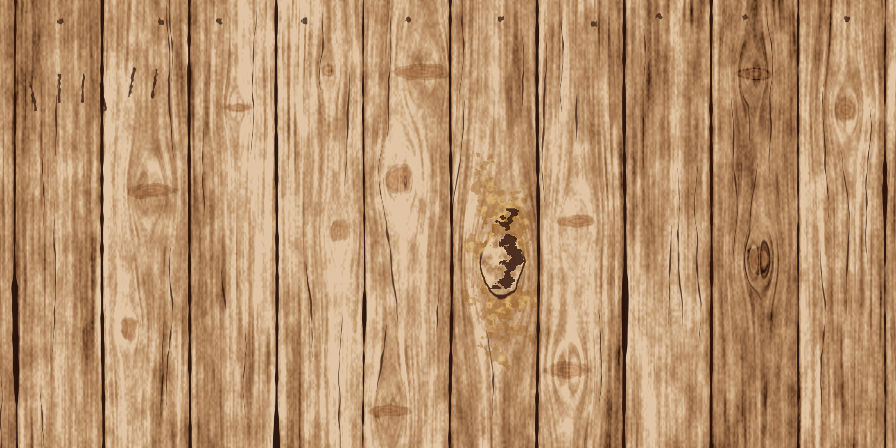
This texture is drawn by a Shadertoy shader. Its source:

```glsl
#define PLANK_WIDTH 0.1943
#define FIRST_SEAM 0.035
#define SEAM_HALF 0.0029
#define BASE_TONE 3.95
#define GRAIN_CONTRAST 4.2
#define KNOT_CHANCE 0.42
#define NAIL_HEIGHT 0.955
#define RESIN_PLANK 5.0
#define RESIN_POS vec2(1.122, 0.41)
#define RESIN_DARK vec3(0.60, 0.38, 0.14)
#define RESIN_LIGHT vec3(0.86, 0.69, 0.40)
#define KNOT_COLOR vec3(0.56, 0.35, 0.20)

const vec3 WOOD[6] = vec3[6](
    vec3(0.12, 0.05, 0.03), vec3(0.41, 0.26, 0.15), vec3(0.57, 0.40, 0.26),
    vec3(0.69, 0.51, 0.35), vec3(0.78, 0.63, 0.47), vec3(0.88, 0.77, 0.64));

float hash(vec2 p) {
    vec3 q = fract(p.xyx * 0.1031);
    q += dot(q, q.yzx + 33.33);
    return fract((q.x + q.y) * q.z);
}

float noise(vec2 p) {
    vec2 i = floor(p), f = fract(p);
    f = f * f * (3.0 - 2.0 * f);
    return mix(mix(hash(i), hash(i + vec2(1, 0)), f.x),
               mix(hash(i + vec2(0, 1)), hash(i + vec2(1, 1)), f.x), f.y);
}

float fbm(vec2 p) {
    float sum = 0.0, amp = 0.533;
    for (int i = 0; i < 4; i++) {
        sum += amp * noise(p);
        p = p * 2.03 + 17.3;
        amp *= 0.5;
    }
    return sum;
}

// Coverage of a shape from its signed distance
float fill(float dist) {
    float px = 0.6 / iResolution.y;
    return 1.0 - smoothstep(-px, px, dist);
}

float segment(vec2 p, vec2 a, vec2 b) {
    vec2 ab = b - a;
    return length(p - a - ab * clamp(dot(p - a, ab) / dot(ab, ab), 0.0, 1.0));
}

vec3 woodRamp(float tone) {
    tone = clamp(tone, 0.0, 4.999);
    int i = int(tone);
    return mix(WOOD[i], WOOD[i + 1], fract(tone));
}

// Sideways push that makes the grain flow around a knot
float grainPush(vec2 d, float radius) {
    d.y *= 0.45;
    return d.x * radius * radius / (dot(d, d) + 0.3 * radius * radius);
}

vec3 addResin(vec3 color, vec2 p) {
    vec2 d = p - RESIN_POS;
    float rough = fbm(p * 24.0) - 0.5, grit = fbm(p * 75.0) - 0.5;
    float blob = length((d - vec2(0.0, 0.01)) / vec2(0.07, 0.18)) + rough * 1.9 + grit;
    float stain = 1.0 - smoothstep(0.85, 0.95, blob);
    vec3 amber = mix(RESIN_DARK, RESIN_LIGHT, smoothstep(-0.16, 0.12, grit));
    color = mix(color, amber, stain * (0.45 + 0.5 * smoothstep(-0.1, 0.1, rough + grit)));
    // Pale core with a dark split rim
    float core = (length(d / vec2(0.048, 0.07)) - 1.0 + rough * 0.5) * 0.05;
    color = mix(color, woodRamp(4.3 + rough * 3.0 + grit * 6.0), 0.9 * fill(core));
    float rim = fill(abs(core) - 0.0024) * (1.0 - smoothstep(0.01, 0.04, d.y));
    // Jagged central crack
    float bend = 0.10 * (fbm(vec2(p.y * 30.0, 3.0)) - 0.5);
    float width = 0.011 + grit * 0.07;
    float crack = fill(abs(d.x - bend) - width) * fill(abs(d.y - 0.035) - 0.09);
    return mix(color, WOOD[0] * 1.7, max(rim, crack) * 0.85);
}

void mainImage(out vec4 fragColor, in vec2 fragCoord) {
    vec2 p = fragCoord / iResolution.y;

    // Planks and their seams
    float wobble = 0.006 * (noise(vec2(p.y * 2.5, p.x)) - 0.5);
    float u = (p.x + wobble - FIRST_SEAM) / PLANK_WIDTH;
    float plank = floor(u), seam = floor(u + 0.5);
    float side = (u - seam) * PLANK_WIDTH;
    float middle = FIRST_SEAM + (plank + 0.5) * PLANK_WIDTH;
    float seed = plank * 13.7 + 50.0;

    // Knots bend the grain and leave ringed cores
    float grainX = p.x, knot = 0.0, knotTone = 0.0;
    for (int k = 0; k < 3; k++) {
        vec2 id = vec2(plank + 20.0, float(k) * 7.0 + 3.0);
        if (plank == RESIN_PLANK || hash(id) > KNOT_CHANCE) continue;
        vec2 center = vec2(middle + 0.09 * (hash(id + 31.0) - 0.5),
                           (float(k) + 0.15 + 0.7 * hash(id + 57.0)) / 3.0);
        float radius = mix(0.014, 0.034, hash(id + 83.0));
        vec2 d = p - center;
        grainX -= grainPush(d, radius * 1.2);
        d *= hash(id + 101.0) < 0.35 ? vec2(0.55, 1.8) : vec2(1.0, 0.9);
        float r = length(d) + 0.02 * (fbm(p * 45.0) - 0.5);
        float inside = 1.0 - smoothstep(0.8 * radius, radius, r);
        knot = max(knot, inside);
        knotTone += inside * (0.35 * sin(r * 480.0) - 0.6);
        knotTone -= 1.1 * exp(-pow((r - radius) / 0.003, 2.0));
    }
    if (plank == RESIN_PLANK) grainX -= grainPush(p - RESIN_POS, 0.06);

    // Layered grain, pores, grit and growth lines
    vec2 g = vec2(grainX + seed, p.y + seed);
    float broad = fbm(g * vec2(17.0, 1.5)) - 0.5;
    float streak = fbm(g * vec2(95.0, 3.2)) - 0.5;
    float fibre = noise(g * vec2(230.0, 16.0)) - 0.5;
    float grit = noise(p * vec2(250.0, 150.0)) - 0.5;
    float mottle = fbm(p * vec2(38.0, 24.0)) - 0.5;
    float pores = smoothstep(0.62, 0.9, noise(g * vec2(140.0, 5.0) + 9.0))
                * smoothstep(0.35, 0.7, noise(g * vec2(20.0, 3.0) + 70.0));
    float growth = sin(grainX * 420.0 + broad * 16.0) * hash(vec2(seed, 4.0));
    float tone = BASE_TONE + GRAIN_CONTRAST * (0.85 * broad + 0.85 * streak + 0.28 * fibre)
               + 1.0 * grit + 2.2 * mottle + 0.25 * growth - 1.5 * pores + knotTone;
    tone += 0.9 * (hash(vec2(seed, 9.0)) - 0.5);
    vec2 c = (p / vec2(iResolution.x / iResolution.y, 1.0) - 0.5) * 2.0;
    tone += 0.45 - dot(c * c, vec2(0.95, 0.4));

    // Worn plank edges
    tone -= 1.2 * exp(-abs(side) / 0.005);
    tone += 0.9 * hash(vec2(seam + 9.0, 2.0)) * exp(-pow((side - 0.011) / 0.004, 2.0));
    vec3 color = woodRamp(tone);
    color = mix(color, KNOT_COLOR * (0.75 + 0.1 * tone), 0.45 * knot);

    // Thin tapered drying cracks that follow the grain
    float marks = 0.0;
    for (int k = 0; k < 4; k++) {
        vec2 id = vec2(plank + 40.0, float(k) * 5.0 + 11.0);
        float y = (p.y - hash(id)) / mix(0.05, 0.2, hash(id + 13.0));
        float x = middle + 0.15 * (hash(id + 29.0) - 0.5)
                + 0.03 * (fbm(vec2(p.y * 6.0, id.y)) - 0.5);
        float halfWidth = 0.0024 * (1.0 - y * y) * noise(vec2(p.y * 40.0, id.y));
        marks = max(marks, 0.75 * fill(abs(grainX - x) - halfWidth) * step(abs(y), 1.0));
    }

    // Nail heads near the top and slanted gouges on the left
    vec2 nail = vec2(middle + 0.07 * (hash(vec2(seed, 6.0)) - 0.5),
                     NAIL_HEIGHT + 0.02 * (hash(vec2(seed, 7.0)) - 0.5));
    marks = max(marks, 0.7 * fill(length(p - nail) + 0.006 * grit - 0.0065));
    for (int i = 0; i < 6; i++) {
        float h = hash(vec2(float(i), 77.0));
        vec2 a = vec2(0.08 + 0.052 * float(i), 0.75 + 0.04 * h);
        float gouge = segment(p, a, a + vec2(0.03 * (h - 0.5), 0.06)) + 0.004 * grit;
        marks = max(marks, 0.75 * fill(gouge - 0.0025));
    }
    color = mix(color, WOOD[0] * 1.6, marks);
    if (plank == RESIN_PLANK) color = addResin(color, p);

    // Dark gaps of uneven width
    float gap = SEAM_HALF * (0.5 + 0.7 * hash(vec2(seam + 5.0, 1.0)));
    gap += 0.004 * smoothstep(0.74, 0.88, noise(vec2(p.y * 3.5, seam * 7.3 + 20.0)));
    gap += 0.0022 * (noise(vec2(p.y * 45.0, seam + 30.0)) - 0.5);
    color = mix(color, WOOD[0] * 1.2, 0.95 * fill(abs(side) - gap));
    fragColor = vec4(color, 1.0);
}
```
